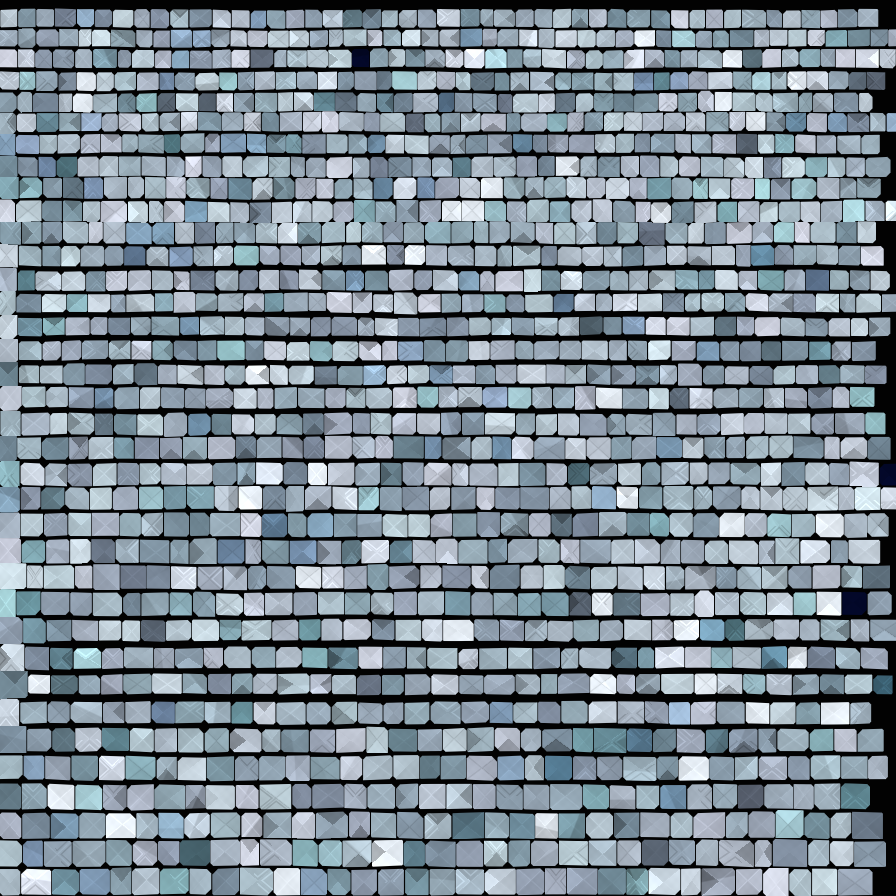
This pattern is drawn by a Shadertoy shader. Its source:

```glsl
// Rows of small chamfered, faceted blue-grey tiles on black, growing towards the bottom.

vec4 hash4(vec2 p) {
    vec4 q = fract(p.xyxy * vec4(0.1031, 0.1030, 0.0973, 0.1099));
    q += dot(q, q.wzxy + 33.33);
    return fract((q.xxyz + q.yzzw) * q.zywx);
}

// Left edge of a tile, in column units.
float tileEdge(float column, float row) {
    return column + 0.34 * (hash4(vec2(column + 3.0, row + 71.0)).x - 0.5) * step(0.5, column);
}

// Box with a different cut on each corner.
float chamferBox(vec2 p, vec2 halfSize, vec4 cuts) {
    vec2 d = abs(p) - halfSize;
    vec2 pair = p.x > 0.0 ? cuts.xy : cuts.zw;
    float cut = (p.y > 0.0 ? pair.x : pair.y) * halfSize.y;
    return max(max(d.x, d.y), (d.x + d.y + cut) * 0.7071);
}

vec3 tileColour(vec2 id, float rowTone) {
    vec4 a = hash4(id + 11.0);
    vec4 b = hash4(id + 137.0);
    float tone = 0.685 + 0.2 * (a.x + a.y - 1.0) + rowTone;
    tone *= a.z < 0.06 ? 0.68 : 1.0;
    vec3 colour = tone * mix(vec3(0.85, 1.0, 1.12), vec3(0.95, 1.0, 1.05), smoothstep(0.45, 0.85, tone));
    colour += (b.x - 0.5) * vec3(-0.045, 0.015, -0.01);
    if (b.y < 0.07) colour *= vec3(0.82, 0.96, 0.95);   // teal
    if (b.z < 0.06) colour *= vec3(0.78, 0.87, 0.95);   // steel blue
    if (b.w < 0.03) colour = vec3(0.89, 0.92, 0.95);    // bright
    if (b.w > 0.997) colour = vec3(0.01, 0.03, 0.16);   // navy
    return colour;
}

// Four facets meeting on the diagonals, with ridges and scratches.
vec3 facets(vec3 colour, vec2 q, vec2 id, float pixel) {
    vec4 a = hash4(id + 251.0);
    vec4 b = hash4(id + 389.0);
    vec2 s = q - (a.xy - 0.5) * 0.25;
    float side = abs(s.x) > abs(s.y) ? step(0.0, s.x) : 2.0 + step(0.0, s.y);
    vec4 f = hash4(id * 4.0 + vec2(side * 17.0, 503.0));
    float shade = 1.0 + 0.10 * (f.x - 0.5) + 0.08 * dot(q, f.yz - 0.5);
    shade *= f.w < 0.03 ? 0.75 : 1.0;
    shade += f.w > 0.96 ? 0.12 : 0.0;
    shade += 0.012 * sin(q.x * 9.0 + a.x * 40.0) * sin(q.y * 7.0 + a.y * 40.0);

    float diagonal = abs(abs(s.x) - abs(s.y));
    float ridge = 1.0 - smoothstep(0.02, 0.05 + pixel, diagonal);
    shade += ridge * (a.z < 0.85 ? 0.09 * a.z : -0.08);

    // A pair of chevron scratches on some tiles.
    float scratch = abs(diagonal - 0.2 - 0.3 * b.x);
    float mark = 1.0 - smoothstep(0.02, 0.05 + pixel, scratch);
    shade += mark * step(b.y, 0.2) * step(0.0, dot(q, b.zw - 0.5)) * (a.w < 0.6 ? 0.13 : -0.13);

    // A slanting sheet of light or shadow.
    float angle = 6.2832 * b.z;
    float sheet = dot(q, vec2(cos(angle), sin(angle))) - 0.2;
    shade += smoothstep(-pixel, pixel, sheet) * step(b.w, 0.2) * (a.w - 0.55) * 0.35;
    return colour * shade;
}

void mainImage(out vec4 fragColor, in vec2 fragCoord) {
    vec2 uv = fragCoord / iResolution.xy;
    float pixel = 1.0 / min(iResolution.x, iResolution.y);
    float depth = 1.0 - uv.y;
    depth += 0.0006 * sin(uv.x * 13.0 + depth * 31.0) + 0.0004 * sin(uv.x * 41.0 - depth * 57.0);

    // Row centres follow a quadratic: 36 rows, tighter at the top.
    float rowPos = (sqrt(0.0005076 + 0.000572 * (depth - 0.0208)) - 0.02253) / 0.000286;
    float row = min(floor(rowPos + 0.5), 35.0);
    vec4 rowHash = hash4(vec2(row, 907.0));
    float pitch = 0.02253 + 0.000286 * row;
    float centre = 0.0208 + 0.02253 * row + 0.000143 * row * row + 0.0026 * (rowHash.x - 0.5);

    // Uneven columns: about 46 at the top, 32 at the bottom.
    float width = 0.0213 + 0.00026 * row;
    float u = uv.x / width + 0.25 * rowHash.y;
    float column = floor(u);
    if (u < tileEdge(column, row)) column -= 1.0;
    if (u >= tileEdge(column + 1.0, row)) column += 1.0;
    float left = tileEdge(column, row);
    float right = tileEdge(column + 1.0, row);
    vec2 id = vec2(column + 5.0, row + 2.0);
    vec4 shape = hash4(id + 613.0);

    // Black bands open up in waves down the rows.
    float wave = smoothstep(4.0, 10.0, row) * cos(0.48 * (row - 15.0));
    float height = 0.845 - 0.085 * wave + 0.08 * (rowHash.z - 0.5);
    height += 0.05 * (shape.x - 0.5) + (shape.y > 0.96 ? 0.12 : 0.0);
    if (column < 0.5 && row > 4.0 && row < 31.0) height = 1.06;

    // Joints between neighbours run from closed to hairline.
    float joint = 0.0001 + 0.0006 * hash4(id + 821.0).x;
    vec2 halfSize = vec2(0.5 * (right - left) * width - joint, 0.5 * height * pitch);

    vec2 p = vec2((u - 0.5 * (left + right)) * width, centre - depth);
    p.y += 0.07 * (shape.z - 0.5) * p.x + 0.02 * pitch * (shape.w - 0.5);
    vec4 cuts = 0.04 + 0.42 * pow(hash4(id + 743.0), vec4(2.0));
    float d = chamferBox(p, halfSize, cuts);

    // Empty strip above the first row and a ragged right margin.
    float endOfRow = (right - 0.25 * rowHash.y) * width;
    bool present = row >= 0.0 && (endOfRow < 0.997 || rowHash.w > 0.75);
    float cover = present ? clamp(0.5 - d / pixel, 0.0, 1.0) : 0.0;

    vec3 colour = tileColour(id, 0.06 * (rowHash.w - 0.5));
    colour = facets(colour, p / halfSize, id, pixel / halfSize.y);
    fragColor = vec4(mix(vec3(0.006), clamp(colour, 0.0, 1.0), cover), 1.0);
}
```
